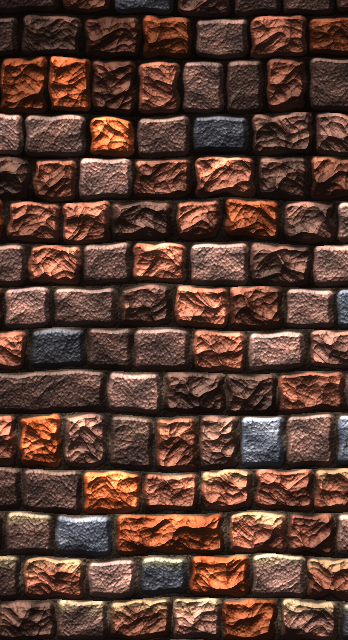
Reproduce this texture procedurally as a Shadertoy shader.

```glsl
// A weathered brick wall: uneven courses of chipped and smooth bricks in dark joints.
// Each pixel finds its brick, builds a relief from a rounded box and cellular noise,
// and lights the slope of that relief from above. One unit is one normal course.

struct Brick { vec2 center, halfSize, id; float rough; };

float hash(vec2 p) {
    vec3 q = fract(p.xyx * 0.1031);
    q += dot(q, q.yzx + 33.33);
    return fract((q.x + q.y) * q.z);
}

// Squared distance to the nearest cell point: shallow scoops with sharp ridges
float scoops(vec2 p) {
    vec2 base = floor(p);
    float nearest = 4.0;
    for (int y = -1; y <= 1; y++)
    for (int x = -1; x <= 1; x++) {
        vec2 cell = base + vec2(x, y);
        vec2 d = p - cell - vec2(hash(cell), hash(cell + 57.3));
        nearest = min(nearest, dot(d, d));
    }
    return nearest;
}

// Top of a course, measured downwards; courses 1 and 9 are taller
float courseTop(float i) {
    return 0.37 + i + 0.29 * (step(2.0, i) + step(10.0, i));
}

float jointAt(float k, float row) {
    return k + 0.24 * (hash(vec2(k, row * 3.0 + 11.0)) - 0.5);
}

// Every third low course has a joint left out, which gives a long brick
bool jointMissing(float k, float row) {
    return row > 7.5 && mod(row, 3.0) == 2.0 && mod(k, 6.0) == 1.0 + floor((row - 8.0) * 0.67);
}

Brick findBrick(vec2 p) {
    float row = -1.0;
    for (float i = 0.0; i < 16.0; i++) if (p.y > courseTop(i)) row = i;
    float pitch = row == 1.0 || row == 9.0 ? 1.04 : 1.32;
    // The half-brick bond skips a beat after each tall course
    float shift = 0.55 * mod(row + step(row, 2.5) + step(9.5, row), 2.0);
    float u = p.x / pitch + shift;
    float k = floor(u);
    if (u < jointAt(k, row)) k--;
    else if (u > jointAt(k + 1.0, row)) k++;
    float first = jointMissing(k, row) ? k - 1.0 : k;
    float last = jointMissing(k + 1.0, row) ? k + 2.0 : k + 1.0;
    float left = (jointAt(first, row) - shift) * pitch;
    float right = (jointAt(last, row) - shift) * pitch;
    vec2 low = vec2(left, courseTop(row)), high = vec2(right, courseTop(row + 1.0));

    Brick b;
    b.id = vec2(first, row);
    b.center = 0.5 * (low + high);
    b.halfSize = 0.5 * (high - low) - 0.025 - 0.04 * hash(b.id + 8.0);
    b.rough = hash(b.id + 19.0) < 0.45 ? 0.2 : 0.7 + 0.4 * hash(b.id + 3.0);
    return b;
}

// x: height of the surface, y: distance to the worn brick outline
vec2 relief(vec2 p, Brick b) {
    vec2 w = p + 0.09 * sin(p.yx * 5.0 + b.id * 4.0) + 0.02 * sin(p.yx * 13.0 + b.id.yx);
    float chips = scoops(w * vec2(1.7, 2.2) + b.id * 17.0);
    float flakes = scoops(w * vec2(3.6, 4.6) + b.id * 9.0);
    float pits = min(scoops(w * vec2(6.5, 8.0)), 0.17) + 0.35 * scoops(p * 15.0 + b.id);
    vec2 q = abs(p - b.center) - b.halfSize + 0.14;
    float d = length(max(q, 0.0)) + min(max(q.x, q.y), 0.0) - 0.14;
    d += 0.016 * sin(p.x * 7.0 + b.id.y * 3.0) + 0.016 * sin(p.y * 9.0 + b.id.x * 5.0);
    d += 0.12 * b.rough * (chips - 0.2);
    float face = smoothstep(0.04, -0.11, d);
    float broken = b.rough * (0.36 * chips + 0.14 * flakes);
    return vec2(face * (0.14 + broken) + 0.055 * pits, d);
}

void mainImage(out vec4 fragColor, in vec2 fragCoord) {
    vec2 p = vec2(fragCoord.x, iResolution.y - fragCoord.y) / iResolution.y * 14.91;
    float depth = p.y, across = fragCoord.x / iResolution.x;
    p.y += 0.04 * sin(p.x * 0.9 + p.y * 0.7) + 0.025 * sin(p.x * 2.3 - p.y);

    // Slope of the relief, lit from above
    Brick b = findBrick(p);
    vec2 surface = relief(p, b);
    vec2 slope = vec2(relief(p + vec2(0.028, 0.0), b).x,
                      relief(p + vec2(0.0, 0.028), b).x) - surface.x;
    vec3 normal = normalize(vec3(-slope / 0.028, 1.0));
    float diffuse = max(dot(normal, normalize(vec3(-0.25, -0.75, 0.62))), 0.0);

    // Clay colours: smooth bricks plum or slate blue, broken ones brown, red or orange
    float pick = hash(b.id + 41.0);
    bool slate = b.rough < 0.5 && pick < 0.17;
    vec3 clay = slate ? vec3(0.36, 0.40, 0.46) : vec3(0.53, 0.41, 0.38);
    if (b.rough > 0.5)
        clay = pick < 0.35 ? vec3(0.44, 0.31, 0.27)
             : pick < 0.8 ? vec3(0.57, 0.32, 0.24) : vec3(0.74, 0.33, 0.16);
    float patches = 0.5 + 0.25 * (sin(p.x * 5.0 + 2.0 * sin(p.y * 4.0 + b.id.x))
                                + sin(p.y * 7.0 + 2.0 * sin(p.x * 3.0 + b.id.y)));
    clay = mix(clay, vec3(0.60, 0.36, 0.27), patches * (slate ? 0.1 : 0.3));
    clay *= (0.55 + 0.8 * hash(b.id + 77.0)) * (0.7 + 0.6 * patches);

    // Pale lichen on the upper edges of low courses
    float up = (b.center.y - p.y) / b.halfSize.y;
    float lichen = smoothstep(0.1, 0.9, up + 0.5 * patches - 0.25) * smoothstep(9.5, 11.0, depth);
    clay = mix(clay, vec3(0.66, 0.62, 0.42), lichen * 0.5 * step(0.6, hash(b.id + 23.0)));
    clay *= 1.05 + 0.28 * up;

    // Joints: almost black high up, sandy lower down, shaded under each brick
    vec3 mortar = vec3(0.54, 0.46, 0.38) * mix(0.25, 1.1, smoothstep(2.0, 11.0, depth));
    mortar *= (0.4 + 0.9 * patches) * mix(0.35, 1.0, smoothstep(-1.0, 0.2, up));

    float onBrick = smoothstep(0.025, -0.025, surface.y);
    float light = 0.22 + 1.0 * pow(diffuse, 1.4);
    vec3 color = mix(mortar, clay, onBrick) * light;
    color += vec3(0.32, 0.29, 0.26) * pow(diffuse, 6.0) * onBrick * (1.1 - 0.4 * b.rough);
    color *= mix(0.6, 1.0, smoothstep(0.03, -0.04, surface.y));
    color *= mix(0.6, 1.0, smoothstep(0.0, 4.0, depth)) * (1.08 - 0.9 * pow(across - 0.5, 2.0));
    fragColor = vec4(clamp(color + vec3(0.025, 0.012, 0.008), 0.0, 1.0), 1.0);
}
```
